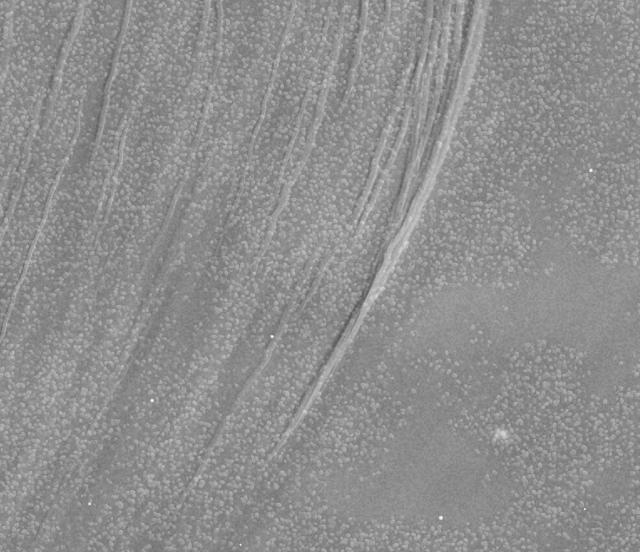
Give the GLSL for this texture, as a WebGL 2 fragment shader.

```glsl
#version 300 es
precision highp float;
// Grey micrograph-like membrane: slanted folds over a bed of fine oval grains.
uniform vec2 u_resolution;
out vec4 fragColor;

const float BASE_TONE = 0.560;
const float GRAIN_FREQ = 106.0;    // grains per canvas height
const float GRAIN_LIFT = 0.060;    // brightness of a grain body
const float GRAIN_RELIEF = 0.070;  // light to dark across a grain
const float GAP_DEPTH = 0.040;     // darkness between packed grains
const float FILM_NOISE = 0.075;
const float BROAD_TONE = 0.085;    // slow drift of brightness
const float STREAK_TONE = 0.10;    // brightness along the folds
const float FOLD_CONTRAST = 1.55;
const vec2 LIGHT_DIR = vec2(0.62, 0.78);
const int MINOR_FOLDS = 22;
const int MAIN_STRANDS = 6;
const int SPECKS = 7;

float hash(vec2 p) {
    vec3 q = fract(p.xyx * vec3(0.1031, 0.1030, 0.0973));
    q += dot(q, q.yzx + 33.33);
    return fract((q.x + q.y) * q.z);
}

float noise(vec2 p) {
    vec2 i = floor(p), f = fract(p);
    f = f * f * (3.0 - 2.0 * f);
    return mix(mix(hash(i), hash(i + vec2(1, 0)), f.x),
               mix(hash(i + vec2(0, 1)), hash(i + vec2(1, 1)), f.x), f.y);
}

float layeredNoise(vec2 p) {
    return 0.55 * noise(p) + 0.3 * noise(p * 2.1 + 17.0) + 0.15 * noise(p * 4.3 + 41.0);
}

float blob(vec2 p, vec2 centre, vec2 size) {
    vec2 q = (p - centre) / size;
    return exp(-dot(q, q));
}

// Straightens the bent folds: a fold keeps the x it has at the top edge.
float foldCoord(vec2 p, float depth) {
    return p.x + (0.2 * depth + 0.42 * depth * depth) * (0.65 + 0.4 * p.x);
}

// Ridge lit from the right with a shadow on its left: x = shade, y = cover.
vec2 ridge(float d, float width) {
    float s = d / width;
    float body = 1.0 - smoothstep(0.65, 1.2, abs(s));
    float left = (s + 1.35) / 0.5, right = (s - 0.75) / 0.4;
    float shade = body * (0.035 + 0.02 * s)
                - 0.06 * exp(-left * left) + 0.045 * exp(-right * right);
    return vec2(shade, body);
}

float extent(float t, float start, float end) {
    return smoothstep(start - 0.06, start + 0.06, t) * (1.0 - smoothstep(end - 0.18, end, t));
}

// Sideways wander of a fold: slow bends plus a ragged edge.
float wander(float t, float id) {
    return 0.024 * (noise(vec2(t * 8.0, id * 5.3)) - 0.5)
         + 0.007 * (noise(vec2(t * 38.0, id * 3.7 + 9.0)) - 0.5);
}

vec2 foldField(float u, float t) {
    vec2 sum = vec2(0.0);
    for (int i = 0; i < MINOR_FOLDS; i++) {
        float id = float(i);
        float start = 0.65 * hash(vec2(id, 3.0)) - 0.2;
        float span = extent(t, start, start + 0.3 + 0.35 * hash(vec2(id, 5.0)));
        float centre = 0.02 + 0.037 * id + 0.03 * hash(vec2(id, 7.0)) + wander(t, id);
        float width = (0.0035 + 0.006 * hash(vec2(id, 9.0))) * (0.4 + 0.6 * span);
        float ragged = 0.35 + 0.9 * noise(vec2(t * 22.0, id * 2.9));
        sum += ridge(u - centre, width) * span * ragged * (0.3 + 0.7 * hash(vec2(id, 11.0)));
    }
    // Main bundle: strands that meet low down, cross and part again.
    for (int i = 0; i < MAIN_STRANDS; i++) {
        float id = float(i);
        float span = extent(t, -0.2, 0.9 - 0.05 * id);
        float centre = 0.88 - 0.021 * id * (1.0 - t / 0.56) + 0.8 * wander(t, id + 40.0);
        float width = mix(0.004, i == 0 ? 0.014 : 0.007, span * (1.0 - 0.55 * t));
        sum += ridge(u - centre, width) * span * (i == 0 ? 1.1 : 0.75);
    }
    return vec2(FOLD_CONTRAST * clamp(sum.x, -0.08, 0.085), min(sum.y, 1.0));
}

// Scattered ovals, one per jittered cell, thinned out by the density.
float grainField(vec2 p, float density) {
    vec2 g = p * GRAIN_FREQ, cell = floor(g);
    float tone = -GAP_DEPTH * density;
    for (int y = -1; y <= 1; y++)
    for (int x = -1; x <= 1; x++) {
        vec2 id = cell + vec2(x, y);
        float pick = hash(id + 19.0), angle = 6.2832 * hash(id + 57.0);
        vec2 o = g - id - 0.5 - 0.9 * (vec2(hash(id), hash(id + 91.0)) - 0.5);
        vec2 axis = vec2(cos(angle), sin(angle));
        float r = length(vec2(dot(o, axis), 1.4 * dot(o, vec2(-axis.y, axis.x))));
        float radius = 0.42 + 0.24 * hash(id + 33.0);
        float body = 1.0 - smoothstep(radius - 0.24, radius + 0.1, r);
        float lit = GRAIN_LIFT * (0.2 + 1.4 * hash(id + 7.0))
                  + GRAIN_RELIEF * dot(o, LIGHT_DIR) / radius;
        tone = mix(tone, lit, body * smoothstep(pick - 0.08, pick + 0.08, density));
    }
    return tone;
}

void main() {
    vec2 p = gl_FragCoord.xy / u_resolution.y;
    float t = 1.0 - p.y, u = foldCoord(p, t);
    vec2 folds = foldField(u, t);

    // Grain cover: streaks along the folds, round patches to the right.
    float streaks = layeredNoise(vec2(u * 19.0, t * 4.5));
    float patches = layeredNoise(p * 9.0 + 5.0);
    float rightSide = smoothstep(0.85, 1.1, u);
    float cover = mix(0.08 + 0.5 * (streaks + patches), patches, rightSide);
    float bare = blob(p, vec2(0.74, 0.13), vec2(0.13, 0.1)) + blob(p, vec2(1.05, 0.48), vec2(0.1, 0.16));
    float density = 0.92 * smoothstep(0.2, 0.62, cover - 0.25 * bare) * (1.0 - 0.75 * folds.y);

    float ripple = 0.012 * sin(u * 62.0 + 3.0 * sin(t * 5.0)) + 0.009 * sin(u * 131.0 + t * 7.0);
    float tone = BASE_TONE + ripple * (1.0 - rightSide) - 0.015 * bare;
    tone += STREAK_TONE * (streaks - 0.5) * (1.0 - 0.6 * rightSide);
    tone += BROAD_TONE * (layeredNoise(p * 4.0 + 23.0) - 0.5);
    tone += folds.x + grainField(p, density);
    tone += FILM_NOISE * (noise(p * 330.0) - 0.5);

    // Stray bright specks and one pale crumb.
    for (int i = 0; i < SPECKS; i++) {
        vec2 at = vec2(1.15 * hash(vec2(i, 71.0)), hash(vec2(i, 83.0)));
        float size = 0.0015 + 0.002 * hash(vec2(i, 97.0));
        tone += 0.38 * (1.0 - smoothstep(0.5 * size, 1.6 * size, length(p - at)));
    }
    tone += 0.4 * blob(p, vec2(0.91, 0.214), vec2(0.016, 0.01)) * noise(p * 130.0);
    fragColor = vec4(vec3(clamp(tone, 0.0, 1.0)), 1.0);
}
```
